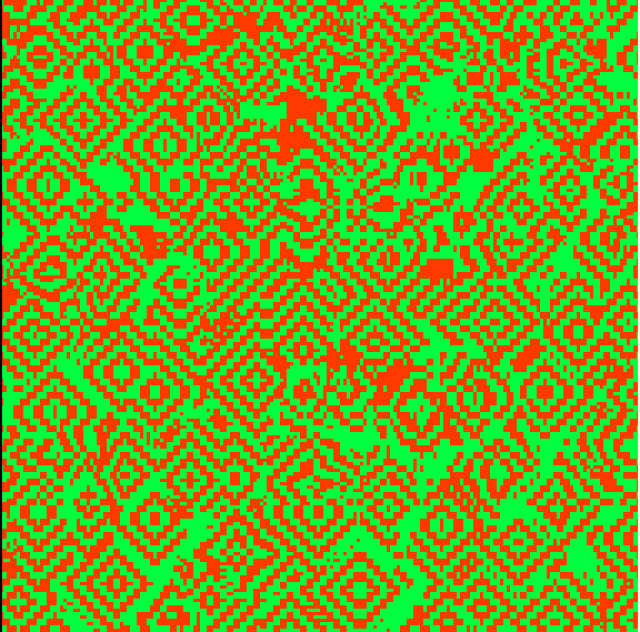
This pattern is drawn by a Shadertoy shader. Its source:

```glsl
// Colliding diamond waves of a two-colour cellular automaton.
// Scattered seeds emit stepped rings of city-block distance; the fronts
// meet in ragged seams where small solid patches of either colour remain.

#define GRID 192.0        // fine cells across the canvas
#define SEED_STEP 20.0    // mean seed spacing, in fine cells
#define PERIOD 6.0        // ring spacing, in fine cells
#define BAND 3.0          // width of a red ring
#define SEAM 9.0          // reach of the solid patches
#define WARP 5.0          // disorder of the rings
#define SOFTNESS 0.7      // edge filter, in output samples
#define MARGIN 0.0035     // strips at the left and right borders
#define GREEN vec3(0.005, 1.0, 0.25)
#define RED vec3(1.0, 0.225, 0.0)

float hash(vec2 p) {
    vec3 q = fract(vec3(p.xyx) * 0.1031);
    q += dot(q, q.yzx + 33.33);
    return fract((q.x + q.y) * q.z);
}

float noise(vec2 p) {
    vec2 i = floor(p), f = fract(p);
    f = f * f * (3.0 - 2.0 * f);
    return mix(mix(hash(i), hash(i + vec2(1, 0)), f.x),
               mix(hash(i + vec2(0, 1)), hash(i + vec2(1, 1)), f.x), f.y);
}

// Arrival times of the two earliest waves at a point
vec2 arrivals(vec2 p) {
    vec2 home = floor(p / SEED_STEP);
    vec2 times = vec2(1e3);
    for (int y = -2; y <= 2; y++)
    for (int x = -2; x <= 2; x++) {
        vec2 id = home + vec2(x, y) + 40.0;
        vec2 jitter = vec2(hash(id), hash(id + 71.3));
        vec2 seed = floor((id - 40.0 + 0.1 + 0.8 * jitter) * SEED_STEP);
        // Steps are wide for most seeds and tall for the rest
        vec2 step2 = hash(id + 19.7) < 0.7 ? vec2(1, 2) : vec2(2, 1);
        vec2 offset = abs(floor(p / step2) * step2 - seed);
        float late = hash(id + 133.1);
        float delay = floor(8.0 * late) + (late > 0.85 ? 14.0 : 0.0);
        float t = offset.x + offset.y + delay;
        times = t < times.x ? vec2(t, times.x) : vec2(times.x, min(times.y, t));
    }
    return times;
}

// 1 where the automaton is red, 0 where it is green
float redAt(vec2 uv) {
    vec2 p = uv * GRID;
    vec2 block = floor(p / 2.0) * 2.0;
    vec2 times = arrivals(p);

    // Rings, locally shifted where the field is disordered
    float disorder = smoothstep(0.45, 0.75, noise(block / 24.0 + 60.0));
    float shift = floor(WARP * disorder * noise(block / 5.0 + 90.0));
    float red = step(mod(times.x + shift, PERIOD), BAND - 0.5);

    // Solid patches along the seams between waves
    float reach = SEAM * (noise(block / 11.0 + 210.0) - 0.4);
    if (times.y - times.x < reach)
        red = step(noise(block / 13.0 + 330.0), 0.4);
    return red;
}

void mainImage(out vec4 fragColor, in vec2 fragCoord) {
    // Average nine nearby samples for smooth cell edges
    float red = 0.0;
    for (int y = -1; y <= 1; y++)
    for (int x = -1; x <= 1; x++) {
        vec2 nudge = vec2(x, y) * SOFTNESS / 3.0;
        red += redAt((fragCoord + nudge) / iResolution.x) / 9.0;
    }
    vec3 color = mix(GREEN, RED, red);

    // Dark left border and pale right border
    float x = fragCoord.x / iResolution.x;
    float edge = 0.5 / iResolution.x;
    color *= smoothstep(MARGIN - edge, MARGIN + edge, x);
    color = mix(color, vec3(0.96), smoothstep(-edge, edge, x - 1.0 + MARGIN));
    fragColor = vec4(color, 1.0);
}
```
